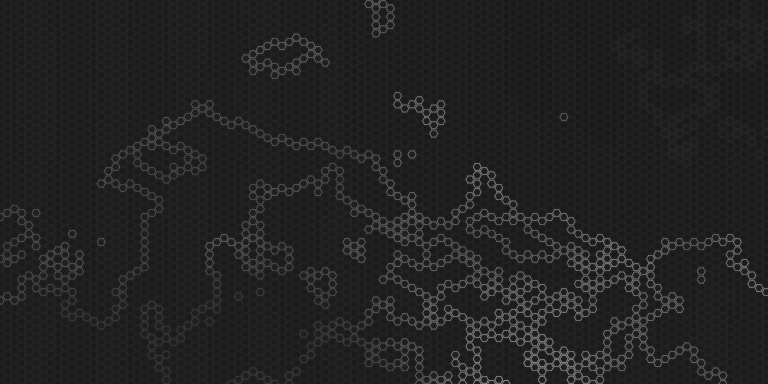
Reproduce this background procedurally as a Shadertoy shader.

```glsl
// Charcoal honeycomb wall with winding chains of glowing hexagon outlines.
// Chains are the one-cell-thick shores of noise islands sampled at cell centres,
// gathered under a ridge-shaped envelope and faded toward two dim corners.

const float ROWS = 46.0;
const vec2 PERIOD = vec2(1.7320508, 1.0);

float hash(vec2 p) {
    return fract(sin(dot(p, vec2(127.1, 311.7))) * 43758.5453);
}

float noise(vec2 p) {
    vec2 i = floor(p), f = fract(p);
    f = f * f * (3.0 - 2.0 * f);
    return mix(mix(hash(i), hash(i + vec2(1, 0)), f.x),
               mix(hash(i + vec2(0, 1)), hash(i + vec2(1, 1)), f.x), f.y);
}

// Offset from the nearest centre of a flat-topped hexagon grid
vec2 hexOffset(vec2 p) {
    vec2 a = mod(p, PERIOD) - 0.5 * PERIOD;
    vec2 b = mod(p - 0.5 * PERIOD, PERIOD) - 0.5 * PERIOD;
    return dot(a, a) < dot(b, b) ? a : b;
}

float hexDistance(vec2 q) {
    q = abs(q);
    return max(q.y, 0.8660254 * q.x + 0.5 * q.y);
}

// 1 below the ridge line, and in a patch at the upper right
float envelope(vec2 p) {
    float side = (p.x - 0.95) / (p.x < 0.95 ? 0.6 : 0.27);
    float ridge = 0.43 + 0.64 * exp(-side * side);
    float patchArea = 1.0 - smoothstep(0.2, 0.4, length(p - vec2(1.92, 0.82)));
    return max(smoothstep(-0.06, 0.1, ridge - p.y), patchArea);
}

// Two island layers: x is broad and everywhere, y is fine and only in the core
bvec2 islands(vec2 cell) {
    vec2 p = cell / ROWS;
    vec2 id = round(cell * vec2(2.0 / PERIOD.x, 2.0));
    float jitter = 0.14 * (hash(id) - 0.5);
    float broad = 0.65 * noise(cell * 0.15 + 17.0) + 0.35 * noise(cell * 0.33 + 5.0);
    float fine = noise(cell * 0.31 + 41.0);
    float core = 1.0 - smoothstep(0.6, 1.1, length((p - vec2(1.3, 0.2)) / vec2(0.6, 0.3)));
    return bvec2(broad + jitter > 0.49 + 0.5 * (1.0 - envelope(p)),
                 fine + jitter > 0.52 + 0.5 * (1.0 - core));
}

// A cell is lit when it is land and touches a cell that is not
bool isLit(vec2 cell) {
    bvec2 land = islands(cell);
    if (!any(land)) return false;
    bvec2 shore = bvec2(false);
    for (int k = 0; k < 6; k++) {
        float angle = radians(30.0 + 60.0 * float(k));
        bvec2 other = islands(cell + vec2(cos(angle), sin(angle)));
        shore.x = shore.x || !other.x;
        shore.y = shore.y || !other.y;
    }
    return (land.x && shore.x) || (land.y && shore.y);
}

// Grey level of the outline of a lit cell
float outlineShade(vec2 cell) {
    vec2 p = cell / ROWS;
    float shade = mix(0.29, 0.45, smoothstep(0.3, 1.5, p.x));
    shade *= 0.8 + 0.4 * noise(cell * 0.12 + 90.0);
    float lowerLeft = 1.0 - smoothstep(0.5, 1.1, length((p - vec2(0.6, 0.0)) / vec2(0.55, 0.35)));
    float upperRight = smoothstep(1.4, 1.6, p.x) * smoothstep(0.45, 0.58, p.y);
    shade = mix(shade, 0.2, 0.85 * lowerLeft);
    return mix(shade, 0.15, upperRight);
}

void mainImage(out vec4 fragColor, in vec2 fragCoord) {
    vec2 p = fragCoord / iResolution.y;
    vec2 grid = p * ROWS;
    float pixel = ROWS / iResolution.y;
    vec2 q = hexOffset(grid);
    vec2 cell = grid - q;
    float d = hexDistance(q);

    // Wall with a faint dark hexagon in each cell
    float wall = mix(0.132, 0.125, smoothstep(0.8, 1.6, p.x) * smoothstep(0.2, 0.9, p.y));
    float hole = 1.0 - smoothstep(-0.7, 0.7, (d - 0.34) / pixel);
    float grey = wall - 0.024 * hole;

    // Bright outlines
    if (isLit(cell)) {
        float ring = clamp((0.065 - abs(d - 0.42)) / pixel + 0.5, 0.0, 1.0);
        grey = mix(grey + 0.012 * hole, outlineShade(cell), ring);
    }
    fragColor = vec4(vec3(grey), 1.0);
}
```
